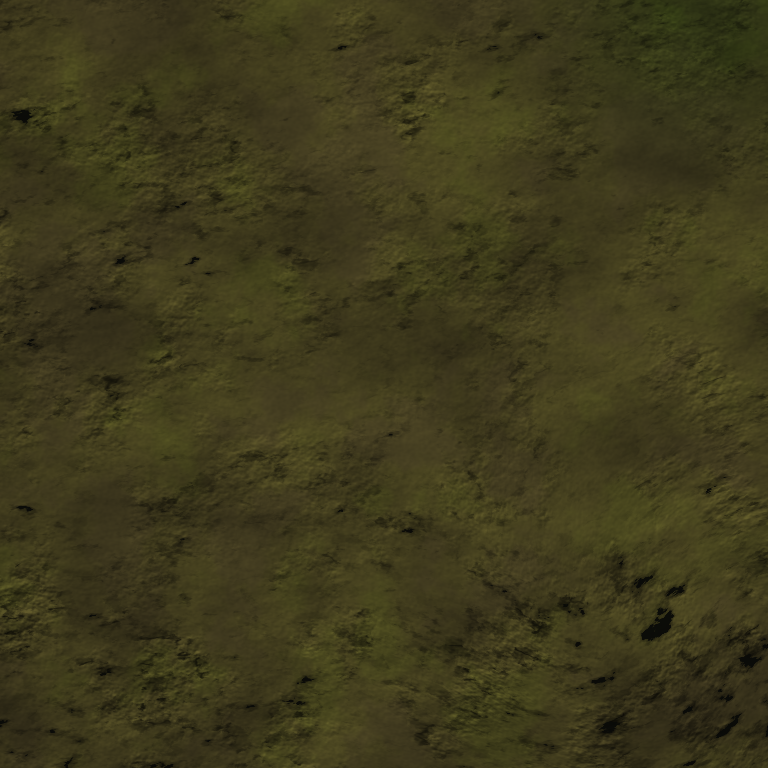
Reproduce this texture procedurally as a WebGL 1 fragment shader.

```glsl
precision highp float;
// Dim olive rock wall with mossy stains, crusty relief and black crevices.

uniform vec2 u_resolution;

#define SOIL vec3(0.150, 0.130, 0.076)
#define OCHRE vec3(0.288, 0.268, 0.126)
#define CLAY vec3(0.282, 0.250, 0.140)
#define MOSS vec3(0.300, 0.302, 0.118)
#define CREVICE vec3(0.035, 0.038, 0.028)
#define LIGHT_DIR vec2(-0.5, 0.87)
#define RELIEF_SCALE 11.0
#define RELIEF_GAIN 2.5
#define WRINKLE_DEPTH 0.38
#define FLECK_DEPTH 0.30
#define CREVICE_LEVEL 0.44
#define GRAIN 0.14

vec2 gradient(vec2 cell) {
  float angle = 6.2832 * fract(sin(dot(cell, vec2(127.1, 311.7))) * 43758.5453);
  return vec2(cos(angle), sin(angle));
}

float gradientNoise(vec2 p) {
  vec2 i = floor(p);
  vec2 f = p - i;
  vec2 u = f * f * f * (f * (f * 6.0 - 15.0) + 10.0);
  vec2 e = vec2(1.0, 0.0);
  float bottom = mix(dot(gradient(i), f), dot(gradient(i + e), f - e), u.x);
  float top = mix(dot(gradient(i + e.yx), f - e.yx), dot(gradient(i + 1.0), f - 1.0), u.x);
  return mix(bottom, top, u.y);
}

float fbm(vec2 p) {
  float sum = 0.0;
  float amplitude = 0.5;
  for (int octave = 0; octave < 5; octave++) {
    sum += amplitude * gradientNoise(p);
    p = mat2(1.6, 1.2, -1.2, 1.6) * p + 17.3;
    amplitude *= 0.6;
  }
  return sum;
}

float spot(vec2 p, vec2 center, float radius) {
  vec2 d = (p - center) / radius;
  return exp(-dot(d, d));
}

// Strata run nearly level and steepen near the broken corner.
vec2 strata(vec2 p) {
  vec2 pivot = vec2(0.92, 0.15);
  float angle = 0.14 + 0.6 * spot(p, pivot, 0.25);
  float c = cos(angle);
  float s = sin(angle);
  vec2 d = p - pivot;
  return vec2(c * d.x + s * d.y, 1.4 * (c * d.y - s * d.x));
}

// Rolling rock plus creased crust
float height(vec2 p) {
  vec2 q = strata(p) * RELIEF_SCALE;
  return fbm(q + 31.0) + 0.6 * abs(fbm(q * 1.6 + 67.0));
}

void main() {
  vec2 uv = gl_FragCoord.xy / u_resolution;
  vec2 layer = strata(uv);

  // Large stains and the worn left, lower and corner zones
  float broad = fbm(uv * vec2(2.6, 3.4) + 5.0);
  float patches = fbm(uv * vec2(6.0, 8.0) + 11.0);
  float corner = spot(uv, vec2(0.96, 0.15), 0.2);
  float wear = 0.55 * (1.0 - smoothstep(0.0, 0.45, uv.x))
             + 0.55 * (1.0 - smoothstep(0.06, 0.34, uv.y)) + 0.6 * corner;
  wear = clamp(wear + 0.9 * broad, 0.0, 1.3);

  // Base colour with smooth clay, yellow moss and a dark green upper corner
  float tone = 0.84 + 0.7 * broad + 0.85 * patches - 0.3 * wear;
  tone = clamp(tone, 0.0, 1.05);
  vec3 color = mix(SOIL, OCHRE, tone);
  float growth = fbm(uv * 5.5 + 43.0);
  float clay = smoothstep(0.02, 0.2, -growth);
  float moss = smoothstep(0.04, 0.26, growth);
  color = mix(color, CLAY * (0.55 + 0.42 * tone), 0.7 * clay);
  color = mix(color, MOSS * (0.6 + 0.42 * tone), 0.6 * moss * (1.0 - 0.6 * corner));
  float shade = spot(uv, vec2(0.92, 1.0), 0.17);
  color *= mix(vec3(1.0), vec3(0.76, 0.92, 0.75), shade);

  // Side-lit relief, fading out on smooth clay
  float slope = height(uv) - height(uv + LIGHT_DIR * 0.0026);
  float rough = 0.25 + 0.75 * smoothstep(-0.1, 0.16, fbm(uv * 7.0 + 71.0));
  rough *= (0.75 + 0.7 * wear) * (1.0 - 0.4 * clay);
  color *= 1.0 + clamp(slope * RELIEF_GAIN * rough, -0.5, 0.38);

  // Short ragged wrinkles and clustered dark flecks
  float speckle = fbm(layer * vec2(30.0, 38.0) + 57.0);
  float vein = abs(fbm(layer * vec2(7.0, 12.0) + 93.0));
  float wrinkle = 1.0 - smoothstep(0.0, 0.05, vein);
  wrinkle *= smoothstep(-0.04, 0.16, speckle) * rough;
  float fleck = smoothstep(0.08, 0.28, speckle + 0.08 * wear - 0.25 * patches);
  color *= 1.0 - min(WRINKLE_DEPTH * wrinkle, 0.5);
  color *= 1.0 - FLECK_DEPTH * fleck * min(rough, 1.0);

  // Fine grain
  color *= 1.0 + GRAIN * (0.4 + 0.6 * rough) * gradientNoise(uv * 170.0);

  // Black crevices gather in worn stone, with one larger hollow
  float hollow = spot(uv, vec2(0.855, 0.205), 0.035);
  float cluster = fbm(uv * 5.0 + 137.0);
  float pit = fbm(layer * vec2(16.0, 24.0) + 121.0) + 0.45 * cluster
            + 0.17 * wear + 0.05 * corner + 0.3 * hollow;
  float crevice = smoothstep(CREVICE_LEVEL, CREVICE_LEVEL + 0.05, pit);
  color *= 1.0 - 0.3 * smoothstep(CREVICE_LEVEL - 0.17, CREVICE_LEVEL, pit);
  color = mix(color, CREVICE, 0.95 * crevice);

  gl_FragColor = vec4(color, 1.0);
}
```
